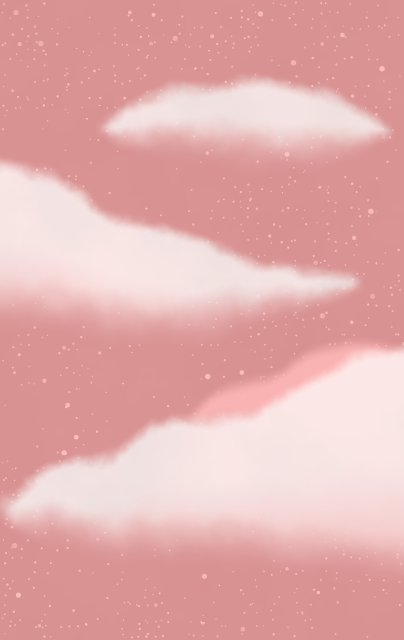
Write a WebGL 2 fragment shader that draws this background.

```glsl
#version 300 es
precision highp float;
uniform vec2 u_resolution;
out vec4 outColor;

const vec3 SKY = vec3(0.85, 0.575, 0.575);
const vec3 WHITE = vec3(0.985, 0.915, 0.91);
const vec3 GREY = vec3(0.925, 0.885, 0.88);
const vec3 BLUSH = vec3(0.965, 0.79, 0.79);
const vec3 ROSE = vec3(0.985, 0.71, 0.71);
const vec3 SPECK = vec3(1.0, 0.77, 0.75);
const float EDGE_SOFT = 0.024;
const float BASE_SOFT = 0.085;
const float EDGE_ROUGH = 0.026;
const float SPECK_CELLS = 62.0;
const float DROP_CELLS = 23.0;

// Outline heights, evenly spaced from the left to the right end of each cloud
const float HIGH_TOP[9] = float[](.805, .841, .865, .867, .879, .876, .866, .840, .808);
const float HIGH_BASE[9] = float[](.796, .768, .755, .746, .736, .730, .736, .763, .784);
const float MID_TOP[9] = float[](.746, .750, .729, .677, .656, .629, .595, .589, .577);
const float MID_BASE[9] = float[](.495, .491, .483, .470, .464, .467, .493, .517, .548);
const float LOW_TOP[9] = float[](.222, .280, .299, .353, .353, .383, .440, .458, .458);
const float LOW_BASE[9] = float[](.185, .146, .125, .125, .124, .112, .104, .090, .082);
const float ROSE_TOP[9] = float[](.357, .391, .410, .419, .453, .467, .471, .461, .440);
const float ROSE_BASE[9] = float[](.34, .32, .30, .30, .30, .30, .30, .30, .30);

float hash(vec2 p) {
  return fract(sin(dot(p, vec2(127.1, 311.7))) * 43758.5453);
}

float noise(vec2 p) {
  vec2 i = floor(p), f = fract(p);
  f = f * f * (3.0 - 2.0 * f);
  return mix(mix(hash(i), hash(i + vec2(1, 0)), f.x),
             mix(hash(i + vec2(0, 1)), hash(i + vec2(1, 1)), f.x), f.y);
}

float fbm(vec2 p) {
  float sum = 0.0, weight = 0.5;
  for (int i = 0; i < 5; i++) {
    sum += weight * noise(p);
    p = mat2(1.6, 1.2, -1.2, 1.6) * p + 7.3;
    weight *= 0.5;
  }
  return sum;
}

// Catmull-Rom curve through nine heights, t in 0..1
float profile(float h[9], float t) {
  float s = clamp(t, 0.0, 1.0) * 8.0;
  int i = min(int(s), 7);
  float f = s - float(i);
  float a = h[max(i - 1, 0)], b = h[i], c = h[i + 1], d = h[min(i + 2, 8)];
  return b + 0.5 * f * (c - a + f * (2.0 * a - 5.0 * b + 4.0 * c - d
       + f * (3.0 * (b - c) + d - a)));
}

// Returns the cover in x and the height inside the cloud in y
vec2 cloud(vec2 p, float left, float right, float top[9], float base[9], float rough) {
  vec2 wobble = vec2(fbm(p * 23.0), fbm(p * 23.0 + 40.0)) - 0.48;
  vec2 q = p + rough * wobble;
  float t = (q.x - left) / (right - left);
  float hi = profile(top, t), lo = profile(base, t);
  float thick = max(hi - lo, 0.005);
  float cover = smoothstep(-0.006, EDGE_SOFT, hi - q.y);
  cover *= smoothstep(-0.01, min(BASE_SOFT, 0.65 * thick), q.y - lo);
  cover *= smoothstep(-0.005, 0.035, q.x - left) * smoothstep(-0.005, 0.018, right - q.x);
  return vec2(cover, (q.y - lo) / thick);
}

vec3 paintCloud(vec3 col, vec2 c, float grey) {
  vec3 body = mix(BLUSH, mix(WHITE, GREY, grey), smoothstep(0.05, 0.55, c.y));
  return mix(col, body, 0.97 * c.x);
}

// One round dot at a random place in some of the grid cells
float dots(vec2 p, float cells, float radius, float share, float seed) {
  vec2 g = p * cells, id = floor(g);
  vec2 key = id + seed;
  vec2 centre = 0.25 + 0.5 * vec2(hash(key + 3.1), hash(key + 8.7));
  float r = radius * mix(0.5, 1.0, hash(key + 5.3));
  float d = length(fract(g) - centre) / cells;
  float px = 1.0 / u_resolution.y;
  float lit = step(hash(key), share) * mix(0.5, 1.0, hash(key + 2.9));
  return lit * (1.0 - smoothstep(r - 0.6 * px, r + 0.6 * px, d));
}

void main() {
  vec2 p = gl_FragCoord.xy / u_resolution.y;
  float mottling = fbm(p * 9.0);
  vec3 col = SKY + 0.018 * (mottling - 0.5);

  // Specks gather in loose clusters, thicker towards the sides
  float cluster = smoothstep(0.3, 0.75, noise(p * 9.0 + 2.0) + 0.5 * abs(p.x - 0.316));
  float specks = dots(p, DROP_CELLS, 0.0044, 0.05 + 0.26 * cluster, 11.0);
  for (int i = 0; i < 2; i++) {
    float k = float(i);
    specks = max(specks, dots(p + 0.37 * k, SPECK_CELLS + 19.0 * k, 0.0019,
                              0.03 + 0.22 * cluster, 31.0 + 17.0 * k));
  }
  col = mix(col, SPECK, 0.9 * specks);

  // Clouds from back to front
  float haze = smoothstep(0.3, 0.7, mottling);
  vec2 rose = cloud(p, 0.285, 0.67, ROSE_TOP, ROSE_BASE, 0.4 * EDGE_ROUGH);
  col = mix(col, ROSE, 0.95 * rose.x);
  vec2 high = cloud(p, 0.145, 0.612, HIGH_TOP, HIGH_BASE, EDGE_ROUGH);
  col = paintCloud(col, high, 0.45 + 0.4 * haze);
  vec2 mid = cloud(p, -0.07, 0.562, MID_TOP, MID_BASE, EDGE_ROUGH);
  col = paintCloud(col, mid, 0.5 * haze + 0.5 * smoothstep(0.1, 0.45, p.x));
  vec2 low = cloud(p, -0.005, 0.712, LOW_TOP, LOW_BASE, EDGE_ROUGH);
  col = paintCloud(col, low, 0.4 * haze + 0.5 * smoothstep(0.4, 0.1, p.x));

  outColor = vec4(col, 1.0);
}
```
